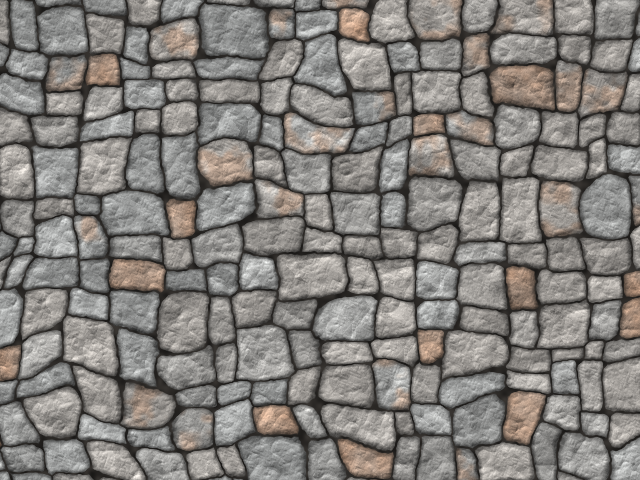
A Shadertoy shader for this texture:

```glsl
const float ROWS = 13.0;              // stone courses over the canvas height
const vec2  CELL = vec2(1.12, 1.0);   // mean stone size in courses
const float JOINT_SHIFT = 0.31;       // how far joints leave the regular grid
const float LEAN = 0.85;              // slow bending of the courses
const float KINK = 0.36;              // bending within a few stones
const float EDGE_ROUGHNESS = 0.05;
const float INSET = -0.008;
const float SEAM = 0.025;             // least gap between touching stones
const float SIDE_TILT = 0.36;
const float CORNER_TILT = 0.9;
const float CORNER_ROUNDNESS = 26.0;
const float RELIEF = 0.105;
const float FACETS = 0.30;
const float BEVEL = 0.15;
const vec2  LIGHT = vec2(-0.35, 0.94);
const vec3  WARM_GREY = vec3(1.01, 0.985, 0.955);
const vec3  COOL_GREY = vec3(0.985, 0.995, 0.99);
const vec3  RUST = vec3(1.10, 0.90, 0.76);
const vec3  GAP_COLOUR = vec3(0.16, 0.15, 0.14);

float hash(vec2 p) {
    vec3 q = fract(p.xyx * vec3(0.1031, 0.1030, 0.0973));
    q += dot(q, q.yzx + 33.33);
    return fract((q.x + q.y) * q.z);
}

float noise(vec2 p) {
    vec2 i = floor(p), f = fract(p);
    f = f * f * (3.0 - 2.0 * f);
    return mix(mix(hash(i), hash(i + vec2(1, 0)), f.x),
               mix(hash(i + vec2(0, 1)), hash(i + 1.0), f.x), f.y);
}

vec2 noise2(vec2 p) {
    return vec2(noise(p), noise(p + 57.3)) - 0.5;
}

// Creased height of broken rock
float relief(vec2 p) {
    float height = 0.0, amplitude = 0.5;
    p *= 1.5;
    for (int i = 0; i < 5; i++) {
        height += amplitude * abs(2.0 * noise(p) - 1.0);
        p = mat2(1.6, 1.2, -1.2, 1.6) * p + 7.7;
        amplitude *= 0.5;
    }
    return height;
}

// Brightness of flat fracture planes, -0.5 to 0.5
float facet(vec2 p) {
    vec2 cell = floor(p);
    float closest = 9.0, shade = 0.0;
    for (int y = -1; y <= 1; y++)
    for (int x = -1; x <= 1; x++) {
        vec2 id = cell + vec2(x, y);
        vec2 offset = id + vec2(hash(id + 3.1), hash(id + 47.7)) - p;
        float d = dot(offset, offset);
        if (d < closest) {
            closest = d;
            shade = hash(id + 81.3) - 0.5;
        }
    }
    return shade;
}

float joint(vec2 vertex) {
    return (2.0 * hash(vertex + 19.0) - 1.0) * JOINT_SHIFT;
}

// Irregular blocks: joints run upright and level at alternate vertices
void blockBounds(vec2 id, out vec2 low, out vec2 high) {
    vec4 j = vec4(joint(id), joint(id + vec2(1, 0)),
                  joint(id + vec2(0, 1)), joint(id + 1.0));
    bool even = mod(id.x + id.y, 2.0) < 0.5;
    low = (id + (even ? j.xy : j.zx)) * CELL;
    high = (id + 1.0 + (even ? j.wz : j.yw)) * CELL;
}

// Block with tilted sides and chipped corners: distance, outward direction
vec3 stone(vec2 p, vec2 id) {
    vec2 low, high;
    blockBounds(id, low, high);
    vec2 halfSize = 0.5 * (high - low), q = p - 0.5 * (low + high);
    float chip = min(halfSize.x, halfSize.y), total = 0.0;
    vec2 outward = vec2(0.0);
    for (int i = 0; i < 8; i++) {
        float f = float(i), r = hash(id * 3.7 + f * 11.3);
        bool corner = i % 2 == 1;
        float angle = f * 0.785398;
        vec2 anchor = round(vec2(cos(angle), sin(angle))) * halfSize;
        angle += (r - 0.5) * (corner ? CORNER_TILT : SIDE_TILT);
        vec2 normal = vec2(cos(angle), sin(angle));
        float size = hash(id + f * 5.1);
        float cut = corner ? chip * mix(0.0, 0.38, size * size) : INSET;
        float d = dot(q - anchor, normal) + cut;
        float weight = exp(CORNER_ROUNDNESS * min(d, 2.0));
        total += weight;
        outward += normal * weight;
    }
    return vec3(log(total) / CORNER_ROUNDNESS, outward / total);
}

void mainImage(out vec4 fragColor, in vec2 fragCoord) {
    float pixel = ROWS / iResolution.y;
    vec2 p = fragCoord * pixel;
    vec2 bent = p + LEAN * noise2(p * 0.4) + KINK * noise2(p * 0.95 + 9.0)
              + EDGE_ROUGHNESS * (noise2(p * 3.5) + 0.7 * noise2(p * 11.0));

    // Nearest stone and its closest neighbour
    vec2 cell = floor(bent / CELL), id = cell;
    vec3 nearest = vec3(9.0, 0.0, 0.0);
    float second = 9.0;
    for (int y = -1; y <= 1; y++)
    for (int x = -1; x <= 1; x++) {
        vec2 candidate = cell + vec2(x, y);
        vec3 s = stone(bent, candidate);
        if (s.x < nearest.x) {
            second = nearest.x;
            nearest = s;
            id = candidate;
        } else second = min(second, s.x);
    }
    float d = max(nearest.x, 0.5 * (nearest.x - second) + SEAM);

    // Stone colour: grey tone, rusty stones and stains
    vec2 local = p + 13.7 * vec2(hash(id + 2.3), hash(id + 8.9));
    float across = fragCoord.x / iResolution.x;
    float tone = mix(0.555, 0.665, hash(id + 41.0));
    float coolness = smoothstep(0.3, 0.9, hash(id + 71.0) + 0.25 - 0.4 * across);
    vec3 tint = mix(WARM_GREY, COOL_GREY, coolness);
    float patches = noise(local * 1.8) * 0.65 + noise(local * 5.0) * 0.35;
    float rusty = step(hash(id + 93.0), mix(0.02, 0.10, across));
    float stained = step(hash(id + 67.0), mix(0.05, 0.18, across));
    float rust = max(rusty * mix(0.5, 1.1, patches),
                     stained * 0.6 * smoothstep(0.4, 0.75, patches));
    vec3 colour = tone * mix(tint, RUST, rust);
    colour *= 0.93 + 0.14 * noise(local * 3.0 + 5.0);

    // Rough fractured face, bevelled rim and shade towards the gaps
    float reach = 0.04;
    float slope = (relief(local) - relief(local + LIGHT * reach)) / reach;
    vec2 fractured = local + 0.22 * noise2(local * 4.0);
    float planes = 0.6 * facet(fractured * 2.2) + 0.4 * facet(fractured * 5.0);
    float rim = smoothstep(-0.16, 0.0, d);
    float light = 1.0 + RELIEF * slope + FACETS * planes
                + BEVEL * rim * dot(nearest.yz, LIGHT);
    light *= mix(0.58, 1.0, smoothstep(0.0, 0.12, -d));
    colour *= max(light, 0.2);

    vec3 gap = GAP_COLOUR * (0.6 + 0.8 * noise(p * 6.0));
    float cover = smoothstep(0.6 * pixel, -0.6 * pixel, d);
    fragColor = vec4(mix(gap, colour, cover), 1.0);
}
```
